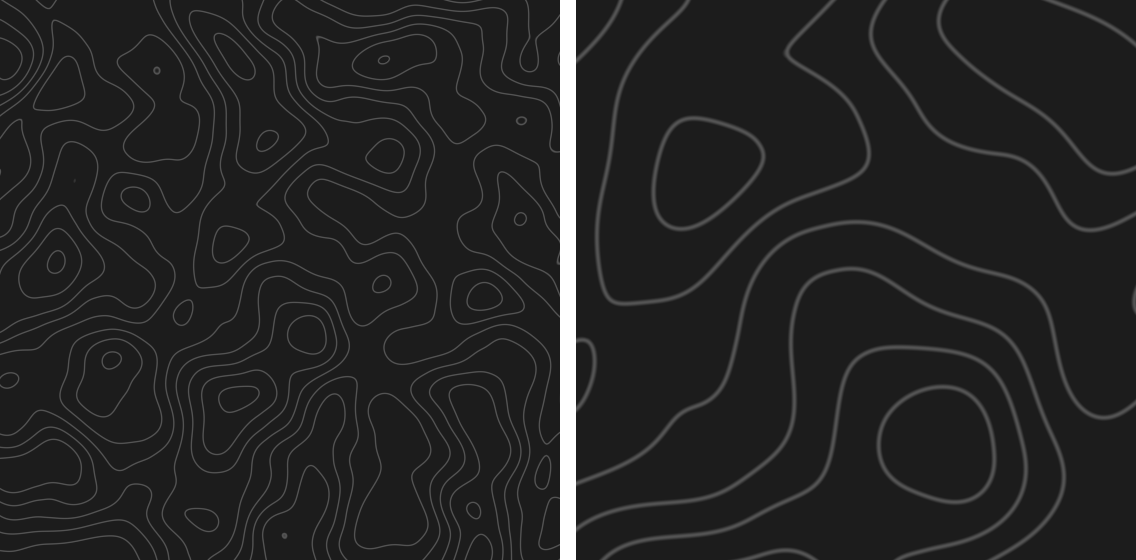
Left, the full canvas; right, a detail of the centre.
Reproduce this pattern procedurally as a three.js fragment shader.

```glsl
// Topographic map: thin grey contour lines on a near-black ground.
// A smooth height field of warped gradient noise is cut at even levels;
// dividing by its slope keeps every line the same width.

varying vec2 vUv;

// Unit gradient with a pseudo-random direction for each lattice cell
vec2 hashGradient(vec2 cell) {
  vec3 p = fract(cell.xyx * vec3(0.1031, 0.1030, 0.0973));
  p += dot(p, p.yzx + 33.33);
  float angle = 6.28318 * fract((p.x + p.y) * p.z);
  return vec2(cos(angle), sin(angle));
}

float gradientNoise(vec2 p) {
  vec2 cell = floor(p);
  vec2 f = p - cell;
  vec2 fade = f * f * f * (f * (f * 6.0 - 15.0) + 10.0);
  float a = dot(hashGradient(cell), f);
  float b = dot(hashGradient(cell + vec2(1.0, 0.0)), f - vec2(1.0, 0.0));
  float c = dot(hashGradient(cell + vec2(0.0, 1.0)), f - vec2(0.0, 1.0));
  float d = dot(hashGradient(cell + vec2(1.0, 1.0)), f - vec2(1.0, 1.0));
  return mix(mix(a, b, fade.x), mix(c, d, fade.x), fade.y);
}

// Terrain height, measured in contour steps
float terrain(vec2 p) {
  // Gentle warp bends the ridges
  p += 0.025 * vec2(gradientNoise(p * 5.0 + 41.3), gradientNoise(p * 5.0 + 87.9));

  // Broad hills first, then smaller shoulders on a turned lattice
  mat2 turn = mat2(0.8, 0.6, -0.6, 0.8);
  vec2 q = turn * p * 4.6 + vec2(23.7, 11.2);
  float height = gradientNoise(q);
  q = turn * q * 2.1 + 17.4;
  height += 0.3 * gradientNoise(q);
  return 7.0 * height + 0.35;
}

void main() {
  // Slope by central differences, in contour steps per canvas width
  vec2 e = vec2(0.001, 0.0);
  vec2 slope = vec2(terrain(vUv + e.xy) - terrain(vUv - e.xy),
                    terrain(vUv + e.yx) - terrain(vUv - e.yx)) / (2.0 * e.x);

  // Distance to the nearest contour; the floor stops flat tops from filling in
  float toLevel = abs(fract(terrain(vUv)) - 0.5);
  float lineDistance = toLevel / max(length(slope), 7.0);
  float line = 1.0 - smoothstep(0.0, 0.0024, lineDistance);

  vec3 ground = vec3(0.11);
  vec3 contour = vec3(0.33);
  gl_FragColor = vec4(mix(ground, contour, line), 1.0);
}
```
